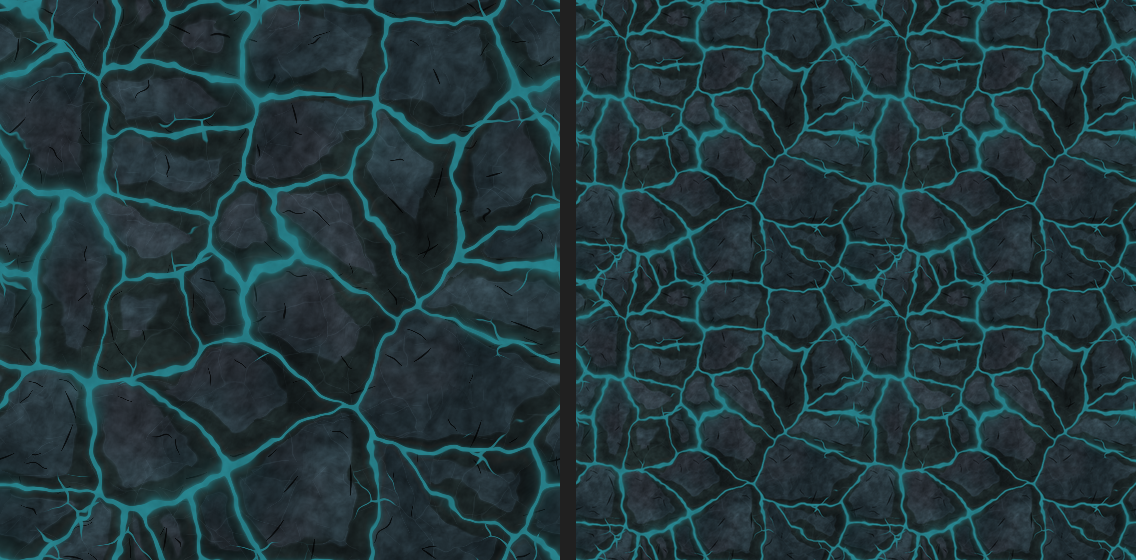
Left: one tile. Right: repeated 2 by 2.
Reproduce this texture procedurally as a WebGL 2 fragment shader.

```glsl
#version 300 es
precision highp float;
// Dark slate stones split by glowing teal veins, tiling in both directions.
uniform vec2 u_resolution;
out vec4 fragColor;

const vec3 VEIN = vec3(0.155, 0.51, 0.55);
const vec3 GLOW = vec3(0.15, 0.40, 0.42);
const vec3 BEVEL_DARK = vec3(0.066, 0.088, 0.094);
const vec3 BEVEL_LIGHT = vec3(0.130, 0.180, 0.180);
const vec3 TOP_DARK = vec3(0.105, 0.152, 0.175);
const vec3 TOP_LIGHT = vec3(0.215, 0.288, 0.325);
const vec3 PURPLE = vec3(0.205, 0.180, 0.210);
const vec3 RUST = vec3(0.21, 0.14, 0.12);

vec2 hash2(vec2 p, float seed) {
  vec3 q = fract(vec3(p.xyx + seed * 7.31) * vec3(0.1031, 0.1030, 0.0973));
  q += dot(q, q.yzx + 33.33);
  return fract((q.xx + q.yz) * q.zy);
}

// Value noise that wraps after n cells.
float noise(vec2 uv, float n, float seed) {
  vec2 p = uv * n, i = floor(p), f = fract(p);
  f = f * f * (3.0 - 2.0 * f);
  float a = hash2(mod(i, n), seed).x;
  float b = hash2(mod(i + vec2(1, 0), n), seed).x;
  float c = hash2(mod(i + vec2(0, 1), n), seed).x;
  float d = hash2(mod(i + vec2(1, 1), n), seed).x;
  return mix(mix(a, b, f.x), mix(c, d, f.x), f.y);
}

float fbm(vec2 uv, float n, float seed) {
  float sum = 0.0, amp = 0.5;
  for (int k = 0; k < 5; k++) {
    sum += amp * noise(uv, n, seed + float(k));
    n *= 2.0;
    amp *= 0.5;
  }
  return sum / 0.97;
}

vec2 warp(vec2 uv, float n, float seed) {
  return vec2(noise(uv, n, seed), noise(uv, n, seed + 1.0)) - 0.5;
}

float smoothMin(float a, float b, float k) {
  float h = max(k - abs(a - b), 0.0) / k;
  return min(a, b) - h * h * k * 0.25;
}

// Wrapped Voronoi: x = rounded edge distance, y = cell value, zw = offset to centre.
vec4 voronoi(vec2 uv, float n, float drop, float rounding, float seed) {
  vec2 p = uv * n, base = floor(p), home = base, toHome = vec2(9.0);
  for (int k = 0; k < 25; k++) {
    vec2 cell = base + vec2(k % 5 - 2, k / 5 - 2), id = mod(cell, n);
    vec2 r = cell + hash2(id, seed) - p;
    if (hash2(id, seed + 5.0).x >= drop && dot(r, r) < dot(toHome, toHome)) {
      toHome = r;
      home = cell;
    }
  }
  float edge = 2.0;
  for (int k = 0; k < 49; k++) {
    vec2 cell = home + vec2(k % 7 - 3, k / 7 - 3), id = mod(cell, n);
    vec2 r = cell + hash2(id, seed) - p, gap = r - toHome;
    if (hash2(id, seed + 5.0).x >= drop && dot(gap, gap) > 1e-4)
      edge = smoothMin(edge, dot(0.5 * (r + toHome), normalize(gap)), rounding * n);
  }
  return vec4(edge / n, hash2(mod(home, n), seed + 9.0).y, toHome / n);
}

// Scattered tapered strokes, one possible stroke per cell.
float strokes(vec2 uv, float n, float share, float halfLength, float width, float seed) {
  vec2 p = uv * n, base = floor(p);
  float ink = 0.0;
  for (int k = 0; k < 9; k++) {
    vec2 cell = base + vec2(k % 3 - 1, k / 3 - 1), id = mod(cell, n);
    vec2 v = (p - cell - hash2(id, seed)) / n, h = hash2(id, seed + 3.0);
    float a = 6.283 * h.x, len = halfLength * (0.5 + 0.5 * h.y);
    v = mat2(cos(a), sin(a), -sin(a), cos(a)) * v;
    float t = v.x / len, bend = (h.x - 0.5) * 0.2 * len * t * t;
    float w = width * max(1.0 - t * t, 0.0);
    float line = 1.0 - smoothstep(w * 0.4, w + 0.0006, abs(v.y - bend));
    ink = max(ink, line * step(abs(t), 1.0) * step(hash2(id, seed + 6.0).x, share));
  }
  return ink;
}

void main() {
  vec2 uv = gl_FragCoord.xy / u_resolution;
  float soft = max(0.0009, 0.6 / u_resolution.y);
  vec2 bent = uv + 0.045 * warp(uv, 9.0, 11.0) + 0.017 * warp(uv, 26.0, 14.0) + 0.007 * warp(uv, 64.0, 17.0);
  vec4 stone = voronoi(bent, 6.0, 0.22, 0.010, 2.0);
  vec4 chip = voronoi(bent + 0.02 * warp(uv, 14.0, 21.0), 13.0, 0.2, 0.003, 31.0);
  float d = stone.x;

  // Rock surface: dark sloping rims around paler, mottled tops.
  float mottle = fbm(bent, 8.0, 40.0), grain = fbm(uv, 56.0, 50.0);
  float relief = fbm(bent + vec2(-0.002, 0.003), 22.0, 60.0) - fbm(bent, 22.0, 60.0);
  float tilt = dot(stone.zw, vec2(0.35, -0.45));
  float rim = 0.021 + 0.018 * stone.y + 0.03 * (noise(uv, 12.0, 70.0) - 0.5) - 0.35 * tilt + 0.012 * (chip.y - 0.5);
  float top = smoothstep(rim - 0.002, rim + 0.007, d);
  float tone = clamp((mottle - 0.5) * 1.8 + 0.46 + 0.25 * (stone.y - 0.5) + 0.25 * (chip.y - 0.5), 0.0, 1.0);
  vec3 rimColor = mix(BEVEL_DARK, BEVEL_LIGHT, tone);
  vec3 topColor = mix(TOP_DARK, TOP_LIGHT, tone);
  topColor = mix(topColor, PURPLE, 0.42 * smoothstep(0.54, 0.76, fbm(uv, 4.0, 80.0)));
  vec3 color = mix(rimColor, topColor, top * 0.88);
  color *= 1.0 + 1.5 * relief + 0.65 * (grain - 0.5);

  // Fine ridges, pale scratches and short dark cracks.
  float ridge = 1.0 - smoothstep(0.0, 0.0018, abs(d - rim - 0.004));
  float facet = (1.0 - smoothstep(0.0, 0.0016, chip.x)) * smoothstep(0.4, 0.65, noise(uv, 10.0, 90.0));
  float scratch = max(strokes(bent, 12.0, 0.7, 0.04, 0.0009, 100.0), 0.7 * strokes(uv, 22.0, 0.5, 0.022, 0.0007, 105.0));
  color += vec3(0.055, 0.07, 0.08) * (0.7 * ridge * noise(uv, 18.0, 95.0) + 0.55 * facet + 0.55 * scratch);
  float crack = max(strokes(uv, 8.0, 0.5, 0.03, 0.0017, 110.0), strokes(bent, 16.0, 0.45, 0.02, 0.0010, 120.0));
  color *= 1.0 - 0.75 * crack;

  // Rusty fringe, halo, then the vein with its side branches.
  float patches = smoothstep(0.5, 0.85, noise(uv, 7.0, 130.0));
  float halfWidth = 0.0019 + 0.0034 * noise(uv, 18.0, 140.0) + 0.0015 * patches;
  float outside = max(d - halfWidth, 0.0);
  color = mix(color, RUST, 0.3 * exp(-pow((outside - 0.009) / 0.004, 2.0)) * noise(uv, 11.0, 150.0));
  float halo = 0.50 * exp(-outside / 0.0040) + 0.55 * patches * exp(-outside / 0.015);
  color = mix(color, GLOW, min(halo, 0.85));
  float taper = 0.0030 * (1.0 - d / 0.045) * smoothstep(0.58, 0.70, noise(uv, 9.0, 160.0));
  float branch = (1.0 - smoothstep(taper - soft, taper + soft, chip.x)) * smoothstep(0.0, 0.001, taper);
  float vein = 1.0 - smoothstep(halfWidth - soft, halfWidth + soft, d);
  vec3 veinColor = VEIN * (0.93 + 0.2 * (grain - 0.3));
  color = mix(color, veinColor, max(vein, 0.9 * branch));
  fragColor = vec4(color, 1.0);
}
```
